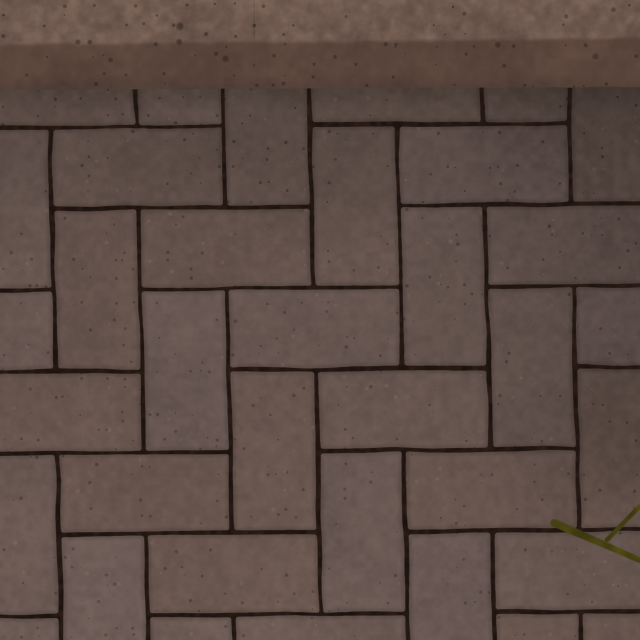
This texture is drawn by a Shadertoy shader. Its source:

```glsl
// Brown herringbone paving below a rough stone kerb, with a grass blade at the right.
// A skewed grid is folded into 2x1 bricks by its diagonal index; rounded box
// distances cut the joints, and hashed value noise adds grain, stains and pits.

float hash(vec2 p) {
    vec3 q = fract(p.xyx * vec3(0.1031, 0.103, 0.0973));
    q += dot(q, q.yzx + 33.33);
    return fract((q.x + q.y) * q.z);
}

float noise(vec2 p) {
    vec2 i = floor(p), f = fract(p);
    f *= f * (3.0 - 2.0 * f);
    return mix(mix(hash(i), hash(i + vec2(1, 0)), f.x),
               mix(hash(i + vec2(0, 1)), hash(i + vec2(1, 1)), f.x), f.y);
}

float fbm(vec2 p) {
    float sum = 0.0, amp = 0.5;
    for (int k = 0; k < 4; k++) {
        sum += amp * noise(p);
        p = mat2(1.6, 1.2, -1.2, 1.6) * p + 7.3;
        amp *= 0.5;
    }
    return sum / 0.9375;
}

// Sparse round specks: one candidate per grid cell
float specks(vec2 p, float density) {
    vec2 id = floor(p);
    vec2 centre = 0.3 + 0.4 * vec2(hash(id + 11.0), hash(id + 47.0));
    float radius = 0.1 + 0.2 * hash(id + 83.0);
    float dist = length(fract(p) - centre);
    return step(hash(id), density) * (1.0 - smoothstep(radius * 0.4, radius, dist));
}

float segment(vec2 p, vec2 a, vec2 b) {
    vec2 ab = b - a;
    return length(p - a - ab * clamp(dot(p - a, ab) / dot(ab, ab), 0.0, 1.0));
}

vec3 paving(vec2 p, float px) {
    // Grid of half bricks, counted right and down
    vec2 q = vec2(p.x - 0.078, 0.801 - p.y);
    vec2 g = vec2(7.383 * q.x - 0.166 * q.y, 0.068 * q.x + 7.859 * q.y);
    g += 0.024 * (vec2(noise(g * 2.3), noise(g * 2.3 + 31.0)) - 0.5);

    // Diagonal index 0,1: halves of a lying brick; 3,2: of a standing one
    vec2 cell = floor(g);
    float diagonal = mod(cell.x - cell.y, 4.0);
    bool lying = diagonal < 1.5;
    vec2 size = lying ? vec2(2, 1) : vec2(1, 2);
    vec2 corner = cell;
    if (diagonal > 0.5 && lying) corner.x -= 1.0;
    if (!lying && diagonal < 2.5) corner.y -= 1.0;
    float tone = hash(corner + 19.0);

    // Rounded brick edge, with joints of uneven width
    float gap = 0.016 + 0.012 * noise(g * 1.7 + 5.0) + 0.005 * (noise(g * 14.0) - 0.5);
    vec2 box = abs(g - corner - 0.5 * size) - 0.5 * size + gap + 0.035;
    float edge = length(max(box, 0.0)) + min(max(box.x, box.y), 0.0) - 0.035;

    // Broad lighting, brick tone and surface wear
    float light = 1.0 - 0.13 * smoothstep(0.5, 0.9, p.y);
    light -= 0.15 * smoothstep(0.62, 1.0, p.x) * smoothstep(0.1, 0.4, p.y);
    light += 0.06 * smoothstep(0.5, 0.0, p.y) * smoothstep(1.0, 0.3, p.x);
    light += 0.05 * (tone - 0.5) + 0.12 * (fbm(p * 9.0 + tone * 40.0) - 0.5);
    light += 0.16 * (fbm(p * 85.0) - 0.5);
    light -= 0.22 * specks(p * 75.0, 0.09);
    light += 0.1 * specks(p * 62.0 + 17.0, 0.05);
    vec3 brick = mix(vec3(0.405, 0.333, 0.302), vec3(0.392, 0.33, 0.312), tone) * light;
    brick *= 1.0 - 0.13 * smoothstep(-0.07, 0.0, edge);

    // Joint sand, and the soft shade under the kerb
    vec3 sand = vec3(0.13, 0.085, 0.067) * (0.8 + 0.5 * noise(p * 120.0));
    float aa = 7.6 * px;
    vec3 colour = mix(brick, sand, smoothstep(-aa, aa * 0.6, edge));
    return colour * (1.0 - 0.12 * smoothstep(0.82, 0.865, p.y));
}

vec3 kerb(vec2 p, float px, float fromTop) {
    float rough = fbm(p * 70.0) - 0.5, stain = fbm(p * vec2(9.0, 16.0) + 3.0) - 0.5;
    float pits = max(specks(p * 64.0, 0.1), specks(p * 38.0 + 9.0, 0.06));
    vec3 top = vec3(0.425, 0.342, 0.303) * (1.0 + 0.34 * rough + 0.22 * stain - 0.3 * pits);
    top *= 1.0 - 0.1 * smoothstep(0.0025, 0.0, abs(p.x - 0.397));
    vec3 face = vec3(0.35, 0.268, 0.232) * (1.0 + 0.16 * rough + 0.16 * stain - 0.25 * pits);
    face *= 1.0 - 0.1 * smoothstep(0.11, 0.14, fromTop);
    float arris = fromTop + 0.01 * p.x - 0.07 + 0.004 * (noise(p * 40.0) - 0.5);
    return mix(top, face, smoothstep(-0.003 - px, 0.003 + px, arris));
}

void mainImage(out vec4 fragColor, in vec2 fragCoord) {
    vec2 p = fragCoord / iResolution.xy;
    float px = 1.0 / min(iResolution.x, iResolution.y);
    float fromTop = 1.0 - p.y;

    // Kerb over paving
    float foot = fromTop + 0.004 * p.x - 0.14 + 0.002 * (noise(p * 45.0) - 0.5);
    vec3 colour = mix(kerb(p, px, fromTop), paving(p, px), smoothstep(-px, px, foot));

    // Forked grass blade, tapering at its tip
    float stem = segment(p, vec2(0.866, 0.183), vec2(1.02, 0.116));
    stem -= 0.0045 + 0.0015 * smoothstep(1.0, 0.87, p.x);
    float shoot = segment(p, vec2(0.948, 0.156), vec2(1.02, 0.23)) - 0.0035;
    vec3 green = vec3(0.27, 0.25, 0.07) * (0.8 + 0.4 * noise(p * 60.0));
    colour = mix(colour, green, 1.0 - smoothstep(-px, px, min(stem, shoot)));

    fragColor = vec4(colour, 1.0);
}
```
